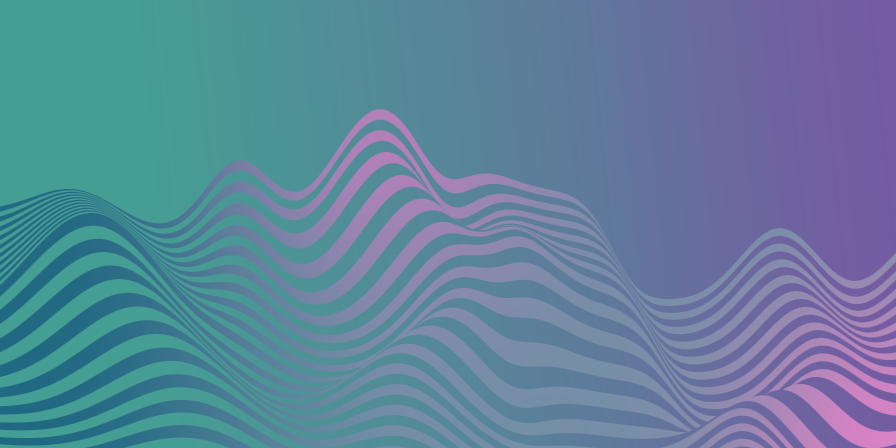
A Shadertoy shader for this background:

```glsl
const float STRIPES = 22.0;
const vec3 TEAL = vec3(0.27, 0.62, 0.58);
const vec3 SLATE = vec3(0.345, 0.515, 0.60);
const vec3 VIOLET = vec3(0.455, 0.355, 0.635);
const vec3 DEEP_BLUE = vec3(0.13, 0.41, 0.51);
const vec3 MIST = vec3(0.45, 0.56, 0.65);
const vec3 ORCHID = vec3(0.71, 0.50, 0.73);
const vec3 PINK = vec3(0.84, 0.51, 0.77);

// Rounded hill
float bump(float x, float center, float width, float height) {
    float d = (x - center) / width;
    return max(height, 0.0) * exp(-0.5 * d * d);
}

// Flat-topped hill with steeper sides
float plateau(float x, float center, float width, float height) {
    float d = (x - center) / width;
    d *= d;
    return height * exp(-d * d);
}

float glow(vec2 p, vec2 center, float radius) {
    vec2 d = (p - center) / radius;
    return exp(-dot(d, d));
}

// Height of one contour; depth counts stripes from back to front
float contour(float x, float depth) {
    float nearDepth = max(depth - 9.0, 0.0);
    float farDepth = min(depth, 9.0);
    float h = 0.521 - 0.13 * x - 0.03125 * depth;

    // Left foreground hill swells, then rolls right and sinks
    float leftCenter = 0.169 + 0.005 * depth + 0.18 * smoothstep(9.0, 16.0, depth);
    h += bump(x, leftCenter, 0.099 + 0.0065 * farDepth,
              0.078 + 0.026 * farDepth - 0.0245 * nearDepth);

    // Small back hill and main peak
    h += bump(x, 0.534, 0.078, 0.182 - 0.0156 * depth);
    float peakCenter = 0.854 + 0.1875 * smoothstep(1.0, 7.0, depth)
                     - 0.143 * smoothstep(8.0, 12.0, depth);
    h += bump(x, peakCenter, 0.117, 0.346 - 0.0156 * depth);

    // Shoulder beside the peak
    h += plateau(x, 1.198 + 0.0156 * depth, 0.182,
                 0.213 * (1.0 - smoothstep(5.0, 14.0, depth)));

    // Right hills
    float rightCenter = 1.745 + 0.09 * smoothstep(1.0, 8.0, depth)
                      - 0.17 * smoothstep(9.0, 12.0, depth);
    h += bump(x, rightCenter, 0.094, 0.195 - 0.003 * depth);
    h += bump(x, 2.083, 0.104, 0.234 - 0.013 * depth);
    return h;
}

vec3 skyColor(vec2 p) {
    float t = 0.5 * p.x - 0.05 * (1.0 - p.y);
    vec3 color = mix(TEAL, SLATE, smoothstep(0.08, 0.58, t));
    return mix(color, VIOLET, smoothstep(0.45, 1.02, t));
}

vec3 stripeColor(vec2 p) {
    vec3 color = mix(DEEP_BLUE, MIST, smoothstep(0.1, 0.95, p.x));
    color = mix(color, ORCHID, glow(p, vec2(0.89, 0.72), 0.37));
    return mix(color, PINK, glow(p, vec2(1.98, 0.03), 0.34));
}

// Paint bands and gaps back to front so near hills hide far ones
float stripeMask(vec2 p) {
    float mask = 0.0;
    for (float i = 0.0; i < 2.0 * STRIPES; i++) {
        float d = contour(p.x, 0.5 * i) - p.y;
        float cover = clamp(0.5 + d / max(fwidth(d), 1e-5), 0.0, 1.0);
        mask = mix(mask, 1.0 - mod(i, 2.0), cover);
    }
    return mask;
}

void mainImage(out vec4 fragColor, in vec2 fragCoord) {
    vec2 p = fragCoord / iResolution.y;
    vec3 color = mix(skyColor(p), stripeColor(p), stripeMask(p));
    fragColor = vec4(color, 1.0);
}
```
